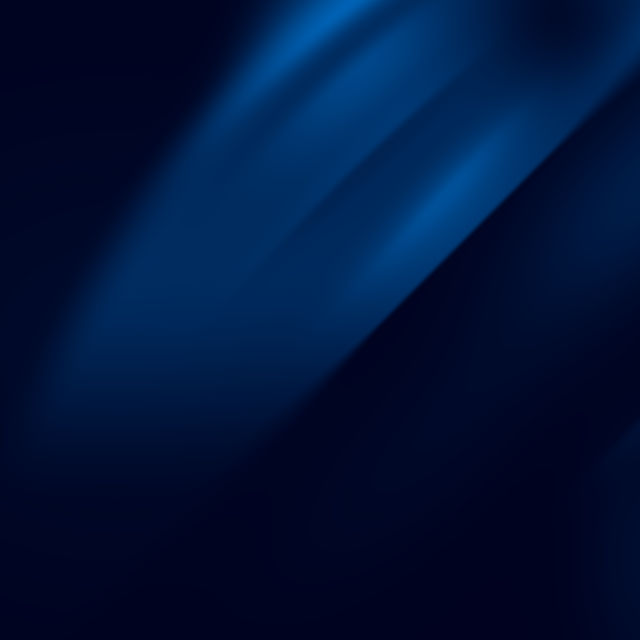
Write a Shadertoy shader that draws this background.

```glsl
float bell(float x, float lowWidth, float highWidth) {
    float d = x / (x < 0.0 ? lowWidth : highWidth);
    return exp(-d * d);
}

float glow(vec2 p, vec2 center, vec2 radius) {
    vec2 d = (p - center) / radius;
    return exp(-dot(d, d));
}

// Distance across a bowed ray whose crest sits at "offset" near "apex".
float bowed(vec2 ray, float offset, float apex, float bend) {
    float d = ray.y - apex;
    return ray.x - offset - bend * d * d;
}

// widths: falloff on each side; reach: falloff down and up the ray.
float streak(float across, float along, vec2 widths, float peak, vec2 reach) {
    return bell(across, widths.x, widths.y) * bell(along - peak, reach.x, reach.y);
}

// Bright folded sheet above the diagonal edge.
float sheetLight(vec2 uv, vec2 ray) {
    float along = ray.y;
    float outer = bowed(ray, -0.473, 1.25, 0.24);
    float second = bowed(ray, -0.335, 1.30, 0.20);
    float crease = bowed(ray, -0.195, 1.20, 0.10);
    float inner = ray.x - 0.003 + 0.035 * (along - 1.3);

    float veil = 0.14 * smoothstep(-0.08, 0.07, outer) * smoothstep(0.2, 0.6, uv.y);
    float outerWidth = mix(0.05, 0.115, smoothstep(1.1, 1.55, along));

    float light = veil;
    light += 0.29 * streak(outer, along, vec2(outerWidth, 0.042), 1.55, vec2(0.38, 0.5));
    light += 0.12 * streak(second, along, vec2(0.035, 0.11), 1.47, vec2(0.25, 0.20));
    light += 0.04 * streak(crease, along, vec2(0.035, 0.012), 1.42, vec2(0.35, 0.22));
    light -= 0.03 * streak(crease - 0.022, along, vec2(0.012, 0.03), 1.35, vec2(0.32, 0.25));
    light += 0.11 * streak(inner, along, vec2(0.055, 0.14), 1.40, vec2(0.27, 0.24));
    light += 0.05 * streak(inner, along, vec2(0.02, 0.035), 1.40, vec2(0.25, 0.22));
    light += 0.06 * streak(ray.x - 0.06, along, vec2(0.05, 0.08), 2.0, vec2(0.25, 0.3));

    // Shadow pocket near the top right
    return light * (1.0 - 0.8 * glow(uv, vec2(0.87, 0.98), vec2(0.11, 0.12)));
}

// Faint reflections below the diagonal edge.
float shadowLight(vec2 uv, vec2 ray) {
    float light = 0.105 * streak(ray.x - 0.30, ray.y, vec2(0.16, 0.16), 1.75, vec2(0.40, 0.5));
    light += 0.02 * streak(ray.x - 0.36, ray.y, vec2(0.12, 0.15), 1.0, vec2(0.40, 0.4));
    light += 0.045 * streak(ray.x - 0.668, ray.y, vec2(0.015, 0.05), 1.40, vec2(0.16, 0.2));
    light += 0.045 * glow(uv, vec2(1.02, 0.13), vec2(0.10, 0.20));
    return light;
}

vec3 blueRamp(float light) {
    return vec3(0.0, light, 0.105 + 1.57 * light);
}

void mainImage(out vec4 fragColor, in vec2 fragCoord) {
    vec2 uv = fragCoord / iResolution.xy;
    // x runs across the diagonal, y runs along it
    vec2 ray = vec2(uv.x - uv.y, uv.x + uv.y);

    // Crisp in the middle, softer towards both ends
    float softness = 0.008 + 0.035 * smoothstep(0.25, 0.65, abs(ray.y - 1.35));
    float sheetMask = 1.0 - smoothstep(0.10 - softness, 0.10 + softness, ray.x);

    // Ambient haze
    float light = 0.013 + 0.026 * glow(uv, vec2(0.18, 0.46), vec2(0.38, 0.32));
    light *= mix(0.7, 1.0, sheetMask);

    light += mix(shadowLight(uv, ray), sheetLight(uv, ray), sheetMask);
    fragColor = vec4(blueRamp(max(light, 0.0)), 1.0);
}
```
